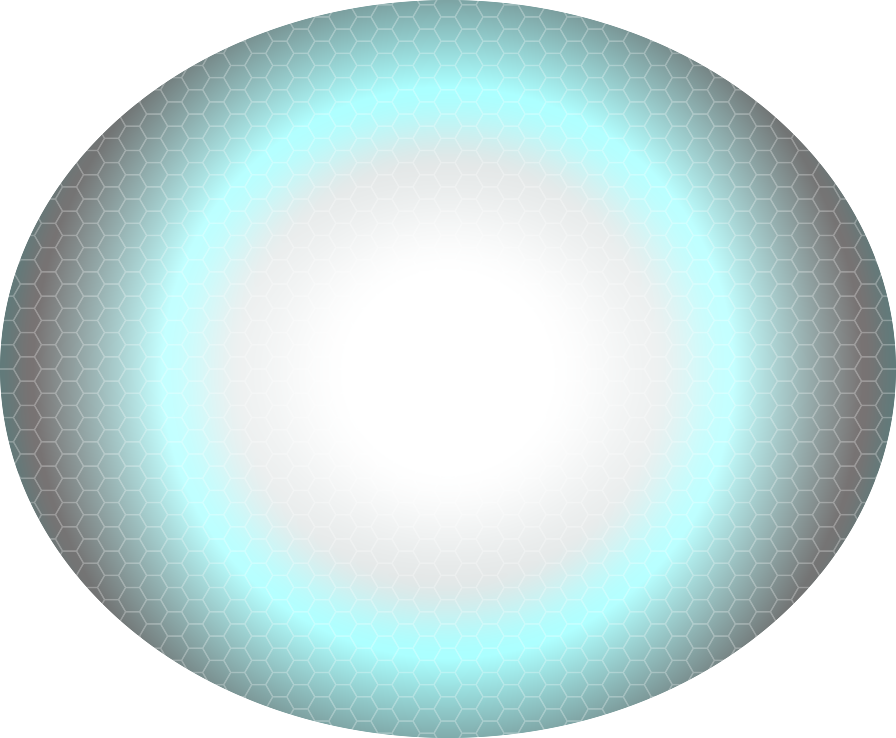
Reproduce this background procedurally as a Shadertoy shader.

```glsl
// A glassy oval on white: a bright core, a cyan ring and a dark rim.
// Circular colour stops give the glow; a fine hexagon mesh lies on top,
// and an ellipse that touches the canvas borders cuts the shape out.

#define GLOW_CENTER vec2(0.0, -0.005)
#define CORE_RADIUS 0.125
#define HAZE_RADIUS 0.315
#define RING_RADIUS 0.387
#define RIM_RADIUS  0.562
#define EDGE_RADIUS 0.610
#define CELL_HEIGHT 0.0329
#define LINE_WIDTH  0.0021
#define LINE_ALPHA  0.27

const vec3 WHITE     = vec3(1.0);
const vec3 HAZE_SIDE = vec3(0.93, 0.94, 0.94);
const vec3 HAZE_POLE = vec3(0.885, 0.90, 0.90);
const vec3 RING_SIDE = vec3(0.77, 1.0, 1.0);
const vec3 RING_POLE = vec3(0.67, 1.0, 1.0);
const vec3 RIM_SIDE  = vec3(0.47, 0.45, 0.45);
const vec3 RIM_POLE  = vec3(0.40, 0.47, 0.47);
const vec3 EDGE_TEAL = vec3(0.38, 0.48, 0.48);

// Colour of the glow; "pole" runs from 0 at the sides to 1 above and below
vec3 glowColor(vec2 p) {
    float r = length(p);
    float pole = p.y * p.y / max(r * r, 1e-5);
    vec3 color = mix(WHITE, mix(HAZE_SIDE, HAZE_POLE, pole),
                     smoothstep(CORE_RADIUS, HAZE_RADIUS, r));
    color = mix(color, mix(RING_SIDE, RING_POLE, pole),
                smoothstep(HAZE_RADIUS - 0.04, RING_RADIUS, r));
    color = mix(color, mix(RIM_SIDE, RIM_POLE, pole),
                clamp((r - RING_RADIUS) / (RIM_RADIUS - RING_RADIUS), 0.0, 1.0));
    return mix(color, EDGE_TEAL, smoothstep(RIM_RADIUS, EDGE_RADIUS, r));
}

// Distance to the nearest border of a flat-topped hexagon grid
float hexBorder(vec2 p) {
    vec2 period = CELL_HEIGHT * vec2(sqrt(3.0), 1.0);
    vec2 a = mod(p + 0.5 * period, period) - 0.5 * period;
    vec2 b = mod(p, period) - 0.5 * period;
    vec2 q = abs(dot(a, a) < dot(b, b) ? a : b);
    return 0.5 * CELL_HEIGHT - max(q.y, dot(q, vec2(0.5 * sqrt(3.0), 0.5)));
}

// Approximate signed distance to an ellipse, negative inside
float ellipseDistance(vec2 p, vec2 radii) {
    float k = length(p / radii);
    return k * (k - 1.0) / max(length(p / (radii * radii)), 1e-5);
}

void mainImage(out vec4 fragColor, in vec2 fragCoord) {
    float pixel = 1.0 / iResolution.y;
    vec2 p = (fragCoord - 0.5 * iResolution.xy) * pixel;
    vec2 radii = 0.5 * iResolution.xy * pixel;

    vec3 color = glowColor(p - GLOW_CENTER);

    // Hexagon mesh
    float halfLine = 0.5 * LINE_WIDTH;
    float line = 1.0 - smoothstep(halfLine - 0.5 * pixel, halfLine + 0.5 * pixel, hexBorder(p));
    color = mix(color, WHITE, LINE_ALPHA * line);

    // Oval cut-out
    float outside = smoothstep(-0.5 * pixel, 0.5 * pixel, ellipseDistance(p, radii));
    fragColor = vec4(mix(color, WHITE, outside), 1.0);
}
```
